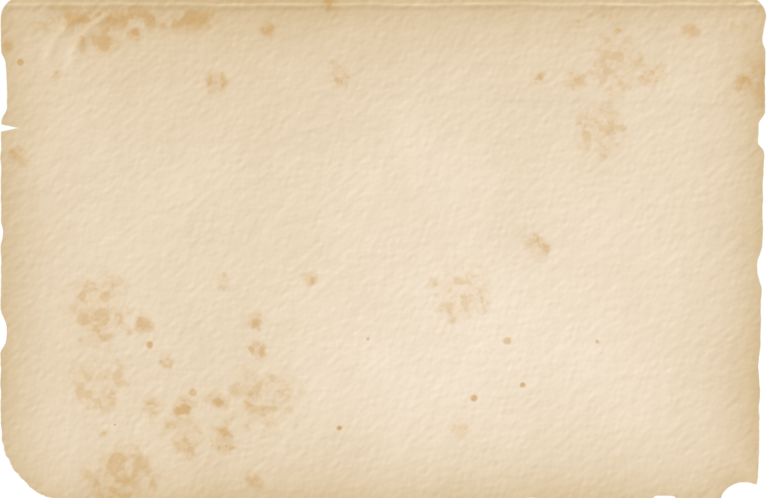
A Shadertoy shader for this texture:

```glsl
// Aged sheet of paper with torn edges, foxing stains and a fine diagonal tooth.
// A nicked rounded box gives the outline; its depth drives the tan ageing,
// hashed cells scatter the stains, and embossed noise lights the grain.

#define LIGHT_PAPER vec3(0.950, 0.888, 0.800)
#define TAN_PAPER   vec3(0.825, 0.725, 0.560)
#define RUST        vec3(0.780, 0.590, 0.330)
#define BACKDROP    vec3(1.0)
#define TEAR_SIZE   0.012
#define EDGE_AGEING 0.66
#define AGEING_WIDTH 0.070
#define STAIN_STRENGTH 0.52
#define GRAIN_SCALE 105.0
#define GRAIN_CONTRAST 0.040

float hash(vec2 p) {
    return fract(sin(dot(p, vec2(127.1, 311.7))) * 43758.55);
}

float noise(vec2 p) {
    vec2 cell = floor(p), f = fract(p);
    f = f * f * (3.0 - 2.0 * f);
    float low = mix(hash(cell), hash(cell + vec2(1, 0)), f.x);
    float high = mix(hash(cell + vec2(0, 1)), hash(cell + vec2(1, 1)), f.x);
    return mix(low, high, f.y);
}

float fbm(vec2 p) {
    float sum = 0.0, weight = 0.5;
    for (int i = 0; i < 4; i++) {
        sum += weight * noise(p);
        p = mat2(0.8, 0.6, -0.6, 0.8) * p * 2.03 + 7.3;
        weight *= 0.5;
    }
    return sum / 0.9375;
}

float bell(float x) { return exp(-x * x); }

// Depth inside the sheet, positive on paper; corners are worn unequally
float sheetDepth(vec2 p, float width) {
    vec2 lo = vec2(0.002, -0.008);
    vec2 hi = vec2(width - 0.003 - 0.018 * (1.0 - p.y), 1.008);
    vec2 halfSize = 0.5 * (hi - lo), q = p - 0.5 * (hi + lo);
    float radius = q.y > 0.0 ? 0.045 : (q.x < 0.0 ? 0.15 : 0.03);
    vec2 d = abs(q) - halfSize + radius;
    float box = radius - length(max(d, 0.0)) - min(max(d.x, d.y), 0.0);
    float bite = length(p - vec2(width - 0.05, -0.012)) - 0.045;
    return min(box, bite);
}

// Stains gather in the lower left and along the upper part of the sheet
float stainDensity(vec2 c) {
    vec2 q = (c - vec2(0.42, 0.25)) / vec2(0.46, 0.17);
    return exp(-dot(q, q)) + 0.42 * bell((c.y - 0.86) / 0.11) + 0.015;
}

// Ragged round blots, at most one per cell
float blots(vec2 p, float cell, vec2 radii, float chance, float seed) {
    float cover = 0.0;
    float ragged = fbm(p * 42.0) - 0.5;
    for (int j = -1; j <= 1; j++)
    for (int i = -1; i <= 1; i++) {
        vec2 id = floor(p / cell) + vec2(i, j);
        vec2 key = id + seed;
        vec2 centre = (id + 0.2 + 0.6 * vec2(hash(key), hash(key + 31.7))) * cell;
        float r = mix(radii.x, radii.y, hash(key + 57.3));
        float present = step(hash(key + 83.1), chance * stainDensity(centre));
        float d = length(p - centre) + ragged * r * 1.1;
        float strength = mix(0.55, 1.0, hash(key + 11.9));
        cover = max(cover, present * strength * (1.0 - smoothstep(0.3 * r, r, d)));
    }
    return cover;
}

// Short curved folds near the upper left corner
float cornerFolds(vec2 p) {
    float s = (p.y - 0.86) / 0.12, fold = 0.0;
    float span = smoothstep(0.0, 0.3, s) * (1.0 - smoothstep(0.7, 1.05, s));
    for (int k = 0; k < 2; k++) {
        float x = p.x - 0.085 - 0.05 * float(k) - 0.085 * s * s;
        fold += bell(x / 0.007) - 0.6 * bell((x - 0.016) / 0.011);
    }
    return fold * span;
}

// Fibre tooth, streaked up to the right
float tooth(vec2 p) {
    vec2 q = vec2(0.66 * p.x - 0.75 * p.y, 0.75 * p.x + 0.66 * p.y) * vec2(1.15, 0.72);
    return 0.65 * noise(q) + 0.35 * noise(q * 1.9 + 5.1);
}

void mainImage(out vec4 fragColor, in vec2 fragCoord) {
    vec2 p = fragCoord / iResolution.y;
    float width = iResolution.x / iResolution.y;
    float pixel = 1.0 / iResolution.y;

    // Torn outline, roughest at the lower left, and a small slit
    float depth = sheetDepth(p, width);
    float rough = (1.0 - 0.7 * smoothstep(0.88, 0.96, p.y)) * (1.0 + 1.3 * exp(-dot(p, p) / 0.03));
    float nicks = smoothstep(0.5, 0.85, noise(p * 15.0)) + 0.4 * (fbm(p * 38.0) - 0.5);
    float torn = depth - TEAR_SIZE * rough * nicks;
    float slit = abs(p.y - 0.743) - 0.008 + 0.22 * p.x;
    float paper = smoothstep(-pixel, pixel, torn) * smoothstep(-pixel, pixel, slit);

    // Ageing: tan rim, pale area to the right, cloudy variation
    vec2 glow = (p - vec2(1.06, 0.36)) / vec2(0.50, 0.36);
    float inside = max(depth, 0.0);
    float age = 0.26 + EDGE_AGEING * exp(-inside / AGEING_WIDTH);
    age += 0.10 * smoothstep(0.3, 0.0, p.y) * 0.0 + 0.08 * smoothstep(0.6, 1.0, p.y);
    age += 0.40 * (fbm(p * 3.6) - 0.5) - 0.27 * exp(-dot(glow, glow));
    vec3 color = mix(LIGHT_PAPER, TAN_PAPER, clamp(age, -0.05, 1.1));

    // Foxing: broad freckled blots, small ones, sparse dark specks
    float freckle = 0.35 + 0.75 * smoothstep(0.38, 0.66, fbm(p * 62.0));
    float stain = 0.72 * blots(p, 0.16, vec2(0.05, 0.095), 0.70, 3.0);
    stain = max(stain, blots(p, 0.08, vec2(0.018, 0.036), 0.62, 19.0)) * freckle;
    stain = max(stain, 1.3 * blots(p, 0.09, vec2(0.005, 0.011), 0.35, 47.0));
    float patches = smoothstep(0.40, 0.65, noise(vec2(p.x * 6.0, 4.0)));
    float topBand = bell((p.y - 0.962) / 0.022) * patches * smoothstep(0.42, 0.66, fbm(p * 36.0));
    stain = max(stain, topBand);
    color = mix(color, RUST, STAIN_STRENGTH * stain);

    // Relief: diagonal tooth, faint undulation, folds and worn top lip
    vec2 q = p * GRAIN_SCALE;
    float relief = GRAIN_CONTRAST * (tooth(q) - tooth(q + vec2(-0.45, 0.55)));
    relief += 0.014 * (tooth(q * 0.45 + 31.0) - 0.5);
    relief += 0.020 * (fbm(p * 7.0) - fbm(p * 7.0 + vec2(0.2, -0.15)));
    relief += 0.035 * cornerFolds(p);
    float crease = p.y - 0.795 + 0.02 * (p.x - 1.0) - 0.006 * noise(p * 9.0);
    relief -= 0.012 * bell(crease / 0.006) * smoothstep(0.7, 1.0, p.x);
    float lip = p.y - 0.992 - 0.006 * (fbm(vec2(p.x * 16.0, 2.0)) - 0.5);
    float worn = 0.4 + 0.6 * noise(vec2(p.x * 22.0, 9.0));
    relief += worn * (0.07 * bell(lip / 0.003) - 0.04 * bell((lip + 0.008) / 0.005));
    color += relief * vec3(1.0, 1.05, 1.15);

    fragColor = vec4(mix(BACKDROP, color, paper), 1.0);
}
```
